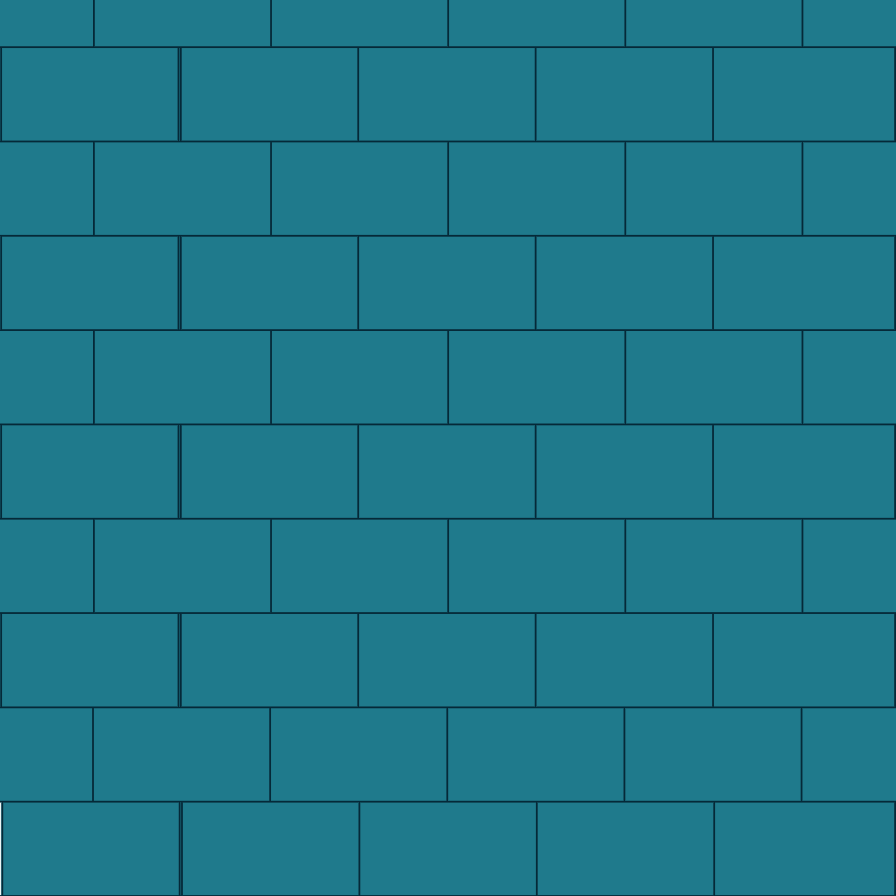
A three.js fragment shader for this pattern:

```glsl
// Teal running-bond brick wall with thin dark joints, slightly uneven at the seams.
varying vec2 vUv;

// Coverage of a joint whose centre line lies at the given distance.
float joint(float dist, float pixel) {
  return clamp(0.5 + (0.001 - abs(dist)) / pixel, 0.0, 1.0);
}

// Signed distance to the nearest of a run of joints numbered 0 to last.
float nearestJoint(float x, float start, float pitch, float last) {
  float index = clamp(floor((x - start) / pitch + 0.5), 0.0, last);
  return x - start - index * pitch;
}

void main() {
  vec2 pixel = max(fwidth(vUv), vec2(1e-5));
  float course = vUv.y * 9.5;
  float row = floor(course);
  bool bottomRow = row < 0.5;

  // The two lowest courses sit a hair out of line.
  float shift = bottomRow ? 0.0013 : (row < 1.5 ? -0.001 : 0.0);
  float x = vUv.x - shift;

  // Upright joints: whole bricks on even courses, half bricks at the ends of odd ones.
  float upright;
  if (mod(row, 2.0) < 0.5) {
    upright = joint(nearestJoint(x, 0.2018, 0.198, 3.0), pixel.x);
    upright += joint(x - 0.1992, pixel.x);
    upright += joint(x - 0.0013, pixel.x);
    upright += joint(vUv.x - 0.999, pixel.x);
  } else {
    upright = joint(nearestJoint(x, 0.1048, 0.1977, 4.0), pixel.x);
  }

  // Level joints between courses.
  float level = joint((course - floor(course + 0.5)) / 9.5, pixel.y);

  vec3 brick = vec3(0.122, 0.478, 0.549);
  vec3 mortar = vec3(0.02, 0.16, 0.22);

  // Pale sliver left bare beside the shifted bottom course.
  float bare = bottomRow ? clamp(0.5 + (0.0015 - vUv.x) / pixel.x, 0.0, 1.0) : 0.0;
  vec3 color = mix(brick, vec3(0.92, 0.96, 0.96), bare);

  color = mix(color, mortar, max(level, min(upright, 1.0)));
  gl_FragColor = vec4(color, 1.0);
}
```
